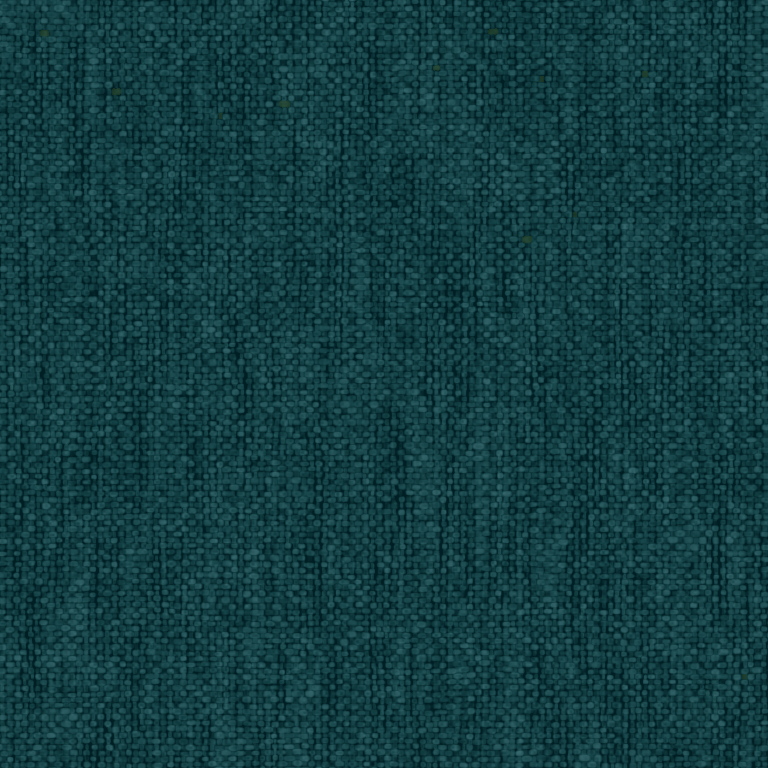
Write a three.js fragment shader that draws this texture.

```glsl
// Plain-woven teal cloth: a checkerboard of crossings, where wide crosswise
// bumps alternate with narrow upright ones and leave short dark slits between.
// Hashes jitter every crossing; noise adds uneven yarns and fibre grain.

varying vec2 vUv;

// Weave
const float COLUMNS = 110.0;               // upright yarns across
const float PICKS = 130.0;                 // crosswise yarns down
const vec2 WEFT_HALF = vec2(0.74, 0.60);   // half sizes in cells
const vec2 WARP_HALF = vec2(0.40, 0.74);
const float PLACE_JITTER = 0.24;
const float SIZE_JITTER = 0.26;
const float BUMP_INNER = 0.50;             // flat top ends here
const float BUMP_OUTER = 1.14;             // shadow is reached here
const float SWELL = 0.30;                  // thick and thin upright yarns
const float YARN_WANDER = 0.50;            // drift of the yarns in cells

// Tone, from 0 (deep gap) to 1 (lit thread)
const float GAP_TONE = 0.07;
const float WEFT_TONE = 0.60;
const float WARP_TONE = 0.38;
const float BUMP_VARIATION = 0.30;
const float WARP_STREAK = 0.20;
const float WEFT_STREAK = 0.08;
const float GROOVE = 0.22;
const float GRAIN = 0.42;
const float MOTTLE = 0.05;
const float FLECK_CHANCE = 0.0003;

// Colours
const vec3 GAP_COLOR = vec3(0.00, 0.12, 0.14);
const vec3 YARN_COLOR = vec3(0.075, 0.255, 0.27);
const vec3 SHEEN_COLOR = vec3(0.19, 0.38, 0.40);
const vec3 FLECK_COLOR = vec3(0.15, 0.25, 0.13);

float hash(vec2 p) {
  vec3 q = fract(vec3(p.xyx) * 0.1031);
  q += dot(q, q.yzx + 33.33);
  return fract((q.x + q.y) * q.z);
}

float noise(vec2 p) {
  vec2 i = floor(p);
  vec2 f = fract(p);
  f = f * f * (3.0 - 2.0 * f);
  return mix(mix(hash(i), hash(i + vec2(1.0, 0.0)), f.x),
             mix(hash(i + vec2(0.0, 1.0)), hash(i + vec2(1.0, 1.0)), f.x), f.y);
}

// Signed noise, -0.5 to 0.5
float vary(vec2 p) {
  return noise(p) - 0.5;
}

// Rounded bump between an ellipse and a box: 1 on top, 0 outside
float bumpCover(vec2 offset, vec2 size) {
  vec2 q = abs(offset) / size;
  float d = pow(dot(pow(q, vec2(2.6)), vec2(1.0)), 1.0 / 2.6);
  return 1.0 - smoothstep(BUMP_INNER, BUMP_OUTER, d);
}

// Returns the tone of the highest thread and the fleck amount
vec2 weave(vec2 p) {
  vec2 top = vec2(0.0);
  for (int i = -1; i <= 1; i++) {
    for (int j = -1; j <= 1; j++) {
      vec2 cell = floor(p) + vec2(float(i), float(j));
      vec2 id = cell + 7.0;
      float isWarp = mod(cell.x + cell.y, 2.0);
      float swell = 2.0 * vary(vec2(cell.x * 5.0, p.y * 0.06) + 29.0);

      vec2 jitter = vec2(hash(id + 19.0), hash(id + 47.0)) - 0.5;
      vec2 center = cell + 0.5 + jitter * PLACE_JITTER;
      vec2 size = mix(WEFT_HALF, WARP_HALF, isWarp);
      size *= 1.0 + SIZE_JITTER * (hash(id + 83.0) - 0.5);
      size.x *= 1.0 + SWELL * swell;

      float tone = mix(WEFT_TONE, WARP_TONE, isWarp);
      tone += BUMP_VARIATION * (hash(id) - 0.5);
      tone *= bumpCover(p - center, size);
      if (tone > top.x) {
        top = vec2(tone, step(hash(id + 131.0), FLECK_CHANCE));
      }
    }
  }
  return top;
}

vec3 clothColor(float tone) {
  vec3 lower = mix(GAP_COLOR, YARN_COLOR, clamp(tone * 2.0, 0.0, 1.0));
  return mix(lower, SHEEN_COLOR, clamp(tone * 2.0 - 1.0, 0.0, 1.2));
}

void main() {
  vec2 p = vUv * vec2(COLUMNS, PICKS);

  // Wander of the yarns, upright and crosswise
  p.x += YARN_WANDER * vary(vec2(p.x * 0.30, p.y * 0.08));
  p.y += YARN_WANDER * vary(vec2(p.x * 0.10, p.y * 0.30) + 60.0);

  vec2 thread = weave(p);
  float tone = GAP_TONE + thread.x;

  // Uneven yarns both ways and faint broad mottling
  tone += WARP_STREAK * vary(vec2(p.x * 1.1, p.y * 0.06) + 11.0);
  tone += WEFT_STREAK * vary(vec2(p.x * 0.08, p.y) + 53.0);
  tone += MOTTLE * vary(vUv * vec2(12.0, 5.0) + 23.0);

  // Dark grooves that come and go between columns
  float edge = abs(fract(p.x) - 0.5) * 2.0;
  float depth = smoothstep(0.45, 0.80, noise(vec2(floor(p.x + 0.5) * 3.0, p.y * 0.14)));
  tone -= GROOVE * depth * smoothstep(0.40, 1.0, edge);

  // Fibre grain
  tone += GRAIN * vary(p * vec2(2.4, 2.0) + 37.0);

  vec3 color = mix(clothColor(tone), FLECK_COLOR, 0.6 * thread.y);
  gl_FragColor = vec4(color, 1.0);
}
```
